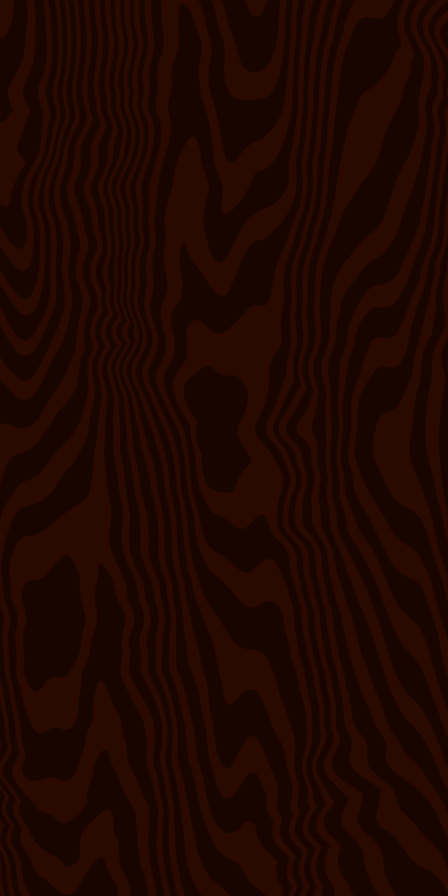
A Shadertoy shader for this texture:

```glsl
// Dark two-tone wood grain: upright wavy bands that close into long loops.

#define DARK_WOOD   vec3(0.098, 0.020, 0.000)
#define LIGHT_WOOD  vec3(0.165, 0.038, 0.000)
#define LIGHT_SHARE 0.44   // part of each ring that is light
#define RING_COUNT  17.0   // rings across the width before warping
#define LOOP_DEPTH  8.0    // how many rings the broad swells add
#define FINE_DEPTH  1.1    // rings added by the narrow swells
#define WAVE_SIZE   0.040  // sideways sway of the fibres
#define KINK_SIZE   0.100  // sharp local bends
#define SEED        vec2(17.3, 41.7)

// Pseudo-random unit gradient for a lattice cell
vec2 cellGradient(vec2 cell) {
    uvec2 q = uvec2(ivec2(cell) + 4096);
    uint h = q.x * 73856093u ^ q.y * 19349663u;
    h = (h ^ (h >> 15)) * 739982445u;
    h = (h ^ (h >> 12)) * 695872825u;
    h ^= h >> 15;
    float angle = float(h & 65535u) * 6.2832 / 65536.0;
    return vec2(cos(angle), sin(angle));
}

// Gradient noise with smooth second derivatives, about -0.7 to 0.7
float gradientNoise(vec2 p) {
    vec2 cell = floor(p), f = p - cell;
    vec2 u = f * f * f * (f * (f * 6.0 - 15.0) + 10.0);
    vec2 right = vec2(1, 0), up = vec2(0, 1);
    float a = dot(cellGradient(cell), f);
    float b = dot(cellGradient(cell + right), f - right);
    float c = dot(cellGradient(cell + up), f - up);
    float d = dot(cellGradient(cell + 1.0), f - 1.0);
    return mix(mix(a, b, u.x), mix(c, d, u.x), u.y);
}

// Sideways shift of the fibres: gentle sway, small wobble, rare pointed kinks
float fibreShift(vec2 p) {
    float swayArea = smoothstep(-0.25, 0.40, gradientNoise(p * vec2(2.2, 1.3) + 5.7));
    float kinkArea = smoothstep(0.05, 0.45, gradientNoise(p * vec2(2.4, 2.0) + 63.1));
    float sway = gradientNoise(p * vec2(2.5, 6.5) + 21.4);
    float wobble = gradientNoise(p * vec2(5.0, 15.0) + 33.8);
    float kink = abs(gradientNoise(p * vec2(3.5, 8.0) + 87.2));
    return WAVE_SIZE * swayArea * (sway + 0.25 * wobble)
         + KINK_SIZE * kinkArea * kink + 0.004 * wobble;
}

// Ring height: its level lines are the grain
float ringField(vec2 p) {
    p.x += fibreShift(p);
    float broad = gradientNoise(p * vec2(3.2, 0.75) + SEED);
    float narrow = gradientNoise(p * vec2(9.0, 2.2) + SEED.yx);
    return RING_COUNT * p.x + LOOP_DEPTH * broad + FINE_DEPTH * narrow;
}

void mainImage(out vec4 fragColor, in vec2 fragCoord) {
    vec2 p = fragCoord / iResolution.x;
    float rings = ringField(p);

    // Light band in the middle of each ring, its width drifting slowly
    float share = LIGHT_SHARE + 0.16 * gradientNoise(p * vec2(6.0, 2.0) + 11.9);
    float fromCentre = 2.0 * abs(fract(rings) - 0.5);
    float blur = clamp(1.4 * fwidth(rings), 0.001, 0.6);
    float light = 1.0 - smoothstep(share - blur, share + blur, fromCentre);

    fragColor = vec4(mix(DARK_WOOD, LIGHT_WOOD, light), 1.0);
}
```
